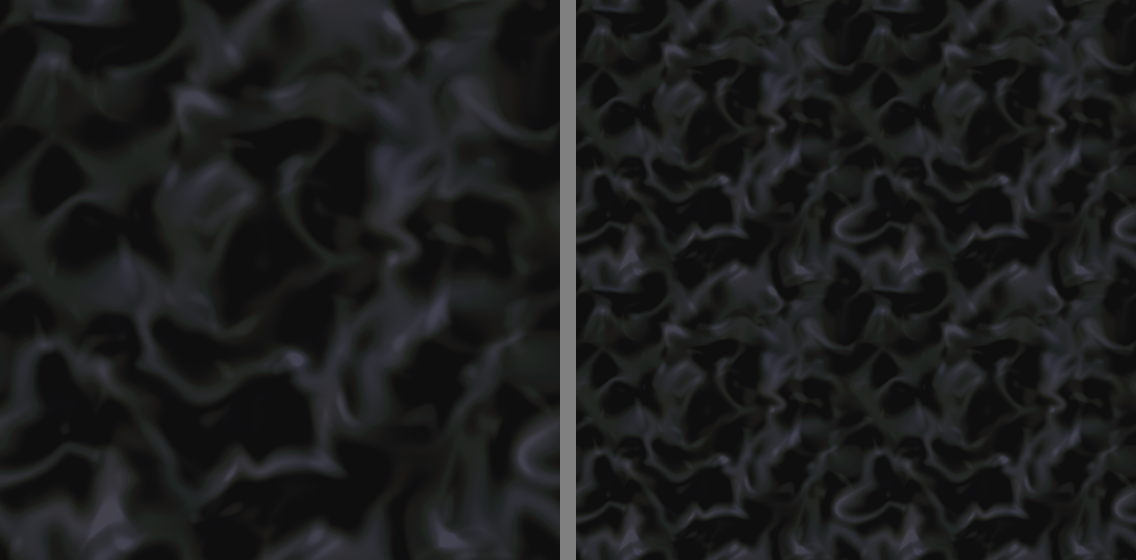
Left: one tile. Right: repeated 2 by 2.
This texture is drawn by a WebGL 1 fragment shader. Its source:

```glsl
precision highp float;
// Dark smoky web: soft grey veins and filled pockets around near-black cells.
// Folded, domain-warped gradient noise builds a density, which a colour ramp
// turns to olive, slate and lavender. Every noise wraps, so the square tiles.
uniform vec2 u_resolution;

const vec3 VOID_BLACK = vec3(0.054, 0.053, 0.059);
const vec3 ASH        = vec3(0.096, 0.097, 0.098);
const vec3 MOSS_GREY  = vec3(0.128, 0.137, 0.134);
const vec3 SLATE      = vec3(0.178, 0.179, 0.202);
const vec3 LAVENDER   = vec3(0.255, 0.253, 0.305);

// Unit gradient for a lattice cell, wrapped to the period
vec2 gradientAt(vec2 cell, float period, float seed) {
  cell -= period * floor((cell + 0.5) / period);
  float h = fract(sin(dot(cell, vec2(127.1, 311.7)) + seed * 74.7) * 43758.55);
  return vec2(cos(h * 6.28319), sin(h * 6.28319));
}

// Tileable gradient noise, roughly -0.7 to 0.7
float noise(vec2 uv, float period, float seed) {
  vec2 p = uv * period + seed * vec2(0.37, 0.61);
  vec2 cell = floor(p);
  vec2 f = p - cell;
  vec2 w = f * f * f * (f * (f * 6.0 - 15.0) + 10.0);
  vec2 e = vec2(1.0, 0.0);
  float a = dot(gradientAt(cell, period, seed), f);
  float b = dot(gradientAt(cell + e.xy, period, seed), f - e.xy);
  float c = dot(gradientAt(cell + e.yx, period, seed), f - e.yx);
  float d = dot(gradientAt(cell + e.xx, period, seed), f - e.xx);
  return mix(mix(a, b, w.x), mix(c, d, w.x), w.y);
}

vec2 warp(vec2 uv, float period, float amount, float seed) {
  return uv + amount * vec2(noise(uv, period, seed), noise(uv, period, seed + 1.0));
}

// Soft band along the zero line of a noise value
float vein(float n, float width) {
  return 1.0 - smoothstep(0.0, width, abs(n));
}

// Thin bright crease with a smooth peak
float crease(float n, float sharpness) {
  return exp(-sharpness * sqrt(n * n + 0.00015));
}

float smokeDensity(vec2 uv) {
  vec2 p = warp(warp(uv, 5.0, 0.07, 1.0), 11.0, 0.025, 3.0);

  // Broad veins, strong in some regions and faint in others
  float web = noise(p, 6.0, 5.0) + 0.3 * noise(p, 13.0, 6.0);
  float strength = 0.58 + 0.85 * noise(uv, 4.0, 7.0);
  float density = vein(web, 0.30) * max(strength, 0.12);

  // Filled pockets with a firm edge and a mottled inside
  float pocket = noise(p, 7.0, 8.0) + 0.12 * noise(p, 15.0, 9.0);
  density += smoothstep(0.14, 0.34, pocket) * (0.34 + 0.35 * noise(p, 9.0, 10.0));

  // Fine filaments that come and go, clearest inside the smoke
  float threads = noise(p, 5.0, 11.0);
  float presence = smoothstep(-0.05, 0.4, noise(uv, 6.0, 12.0));
  density += crease(threads, 28.0) * presence * (0.15 + 0.5 * density);

  // Small puffs and a faint grain of cloud
  density += 0.32 * smoothstep(0.22, 0.55, noise(p, 17.0, 13.0));
  density += 0.10 * noise(p, 12.0, 14.0) + 0.05 * noise(p, 25.0, 15.0);
  return max(density, 0.0);
}

vec3 smokeColour(float density) {
  vec3 colour = mix(VOID_BLACK, ASH, smoothstep(0.0, 0.32, density));
  colour = mix(colour, MOSS_GREY, smoothstep(0.26, 0.50, density));
  colour = mix(colour, SLATE, smoothstep(0.46, 0.80, density));
  return mix(colour, LAVENDER, smoothstep(0.76, 1.15, density));
}

// Narrow bell around one density level, tracing the rims
float rim(float density, float level, float width) {
  float d = (density - level) / width;
  return exp(-d * d);
}

void main() {
  vec2 uv = gl_FragCoord.xy / u_resolution;
  float density = smokeDensity(uv);
  vec3 colour = smokeColour(density);

  // Green and brown rims, with cool or warm drifts between them
  float drift = noise(uv, 8.0, 16.0);
  colour += vec3(-0.002, 0.010, -0.004) * rim(density, 0.42, 0.08);
  colour += vec3(0.009, 0.003, -0.008) * rim(density, 0.24, 0.07);
  colour += vec3(-0.010, -0.002, 0.020) * drift * smoothstep(0.05, 0.5, density);

  gl_FragColor = vec4(colour, 1.0);
}
```
